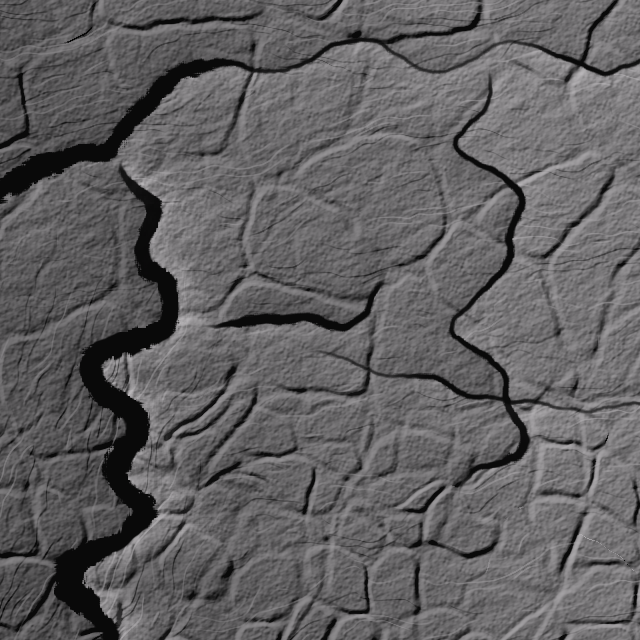
Reproduce this texture procedurally as a Shadertoy shader.

```glsl
// Weathered rock seen from above: rounded plates, thin strata and winding canyons.
// A height field of cells and terraced noise is lit from the upper left and casts
// short shadows; curved gorges with a black floor and a bright far wall are cut in.

const vec2 TO_LIGHT = vec2(-0.64, 0.77);
const vec3 STONE_TINT = vec3(1.0, 0.985, 1.0);
const float SHADOW = 0.035;

vec2 hash2(vec2 p) {
    vec3 v = fract(p.xyx * vec3(0.1031, 0.1030, 0.0973));
    v += dot(v, v.yzx + 33.33);
    return fract((v.xx + v.yz) * v.zy);
}

float noise(vec2 p) {
    vec2 i = floor(p), f = fract(p);
    f = f * f * (3.0 - 2.0 * f);
    float low = mix(hash2(i).x, hash2(i + vec2(1, 0)).x, f.x);
    float high = mix(hash2(i + vec2(0, 1)).x, hash2(i + vec2(1, 1)).x, f.x);
    return mix(low, high, f.y);
}

float fbm(vec2 p) {
    float sum = 0.0, amp = 0.5;
    for (int i = 0; i < 4; i++) {
        sum += amp * noise(p);
        p = mat2(1.6, 1.2, -1.2, 1.6) * p + 7.3;
        amp *= 0.5;
    }
    return sum;
}

vec2 warp(vec2 p, float freq, float amount) {
    return p + amount * (vec2(fbm(p * freq + 3.1), fbm(p * freq + 41.7)) - 0.47);
}

vec2 turn(vec2 p, float angle) {
    float c = cos(angle), s = sin(angle);
    return vec2(c * p.x + s * p.y, c * p.y - s * p.x);
}

// Cells with rounded corners; each plate rises from its border to its own level
float plates(vec2 p, float scale, float bevel) {
    p *= scale;
    vec2 cell = floor(p), f = fract(p), nearCell = vec2(0), nearest = vec2(9);
    for (int k = 0; k < 9; k++) {
        vec2 g = vec2(k % 3 - 1, k / 3 - 1);
        vec2 r = g + hash2(cell + g) - f;
        if (dot(r, r) < dot(nearest, nearest)) { nearest = r; nearCell = g; }
    }
    float sum = 0.0;
    for (int k = 0; k < 9; k++) {
        vec2 g = nearCell + vec2(k % 3 - 1, k / 3 - 1);
        vec2 r = g + hash2(cell + g) - f, away = r - nearest;
        if (dot(away, away) > 1e-4)
            sum += exp(-18.0 * dot(0.5 * (nearest + r), normalize(away)));
    }
    float border = -log(sum + 1e-6) / (18.0 * scale);
    float level = mix(0.25, 1.0, hash2(cell + nearCell + 17.0).y);
    return level * smoothstep(0.0, bevel, border);
}

// Noise cut into steps, so that each layer ends in a crisp ledge
float terraces(vec2 p, float steps) {
    float t = fbm(p) * steps;
    return floor(t) + smoothstep(0.0, 0.2, fract(t));
}

// Plates and strata; roughness is kept apart so that it casts no shadow
float bedrock(vec2 p) {
    vec2 q = warp(p, 6.0, 0.10);
    float lower = smoothstep(0.5, 0.32, p.y + 0.12 * noise(p * 5.0));
    float steep = smoothstep(0.42, 0.2, p.x) * smoothstep(0.7, 0.4, p.y);
    vec2 flatBed = turn(q, 0.2) * vec2(5.0, 17.0);
    vec2 steepBed = turn(q, 1.1) * vec2(4.0, 17.0);
    float h = mix(1.15, 0.7, lower) * plates(q, 5.5, 0.011);
    h += mix(0.28, 1.1, lower) * plates(q + 0.37, 12.0, 0.010);
    return h + 0.17 * mix(terraces(flatBed, 7.0), 1.4 * terraces(steepBed, 7.0), steep);
}

float roughness(vec2 p) {
    float scratches = 0.55 * fbm(turn(p, 0.5) * vec2(28.0, 60.0));
    return scratches + 0.17 * noise(turn(p, 0.4) * 220.0);
}

// Cuts a gorge along side = 0; positive side is the wall that faces the light
float carve(float shade, float side, float width, float rim) {
    vec2 slope = vec2(dFdx(side), dFdy(side)) * iResolution.y;
    float d = side / clamp(length(slope), 0.8, 2.2);
    float open = smoothstep(0.0, 0.004, width);
    float wall = smoothstep(-0.003, 0.006, d - width) * exp(-max(d - width, 0.0) / 0.035);
    float bank = exp(-max(-d - width, 0.0) / 0.03) * step(d, 0.0);
    shade += open * (rim * wall - 0.07 * bank);
    float black = 1.0 - smoothstep(width - 0.002, width + 0.002, abs(d));
    return mix(shade, SHADOW, black * open);
}

void mainImage(out vec4 fragColor, in vec2 fragCoord) {
    vec2 p = fragCoord / iResolution.y;
    vec2 reach = 0.0025 * TO_LIGHT;

    // Relief light on the slopes, then shadows cast by the taller ledges
    float ground = bedrock(p);
    float lit = ground - bedrock(p + reach) + 1.2 * (roughness(p) - roughness(p + reach));
    float drop = bedrock(p + 3.0 * reach) - ground;
    float shade = 0.335 + 0.14 * smoothstep(0.0, 1.0, 0.8 * p.x + 0.2 * p.y);
    shade += 0.06 * (fbm(p * 6.0) - 0.47);
    shade += lit > 0.0 ? 0.85 * lit / (1.0 + 2.6 * lit) : 0.85 * lit;
    shade -= 0.5 * max(drop - 0.4, 0.0);
    shade = clamp(shade, SHADOW, 0.68);

    // Gorges: the main one on the left, the upper one, a ledge, the right one, a crack
    vec2 q = warp(warp(p, 9.0, 0.04), 28.0, 0.012);
    float vary = 0.55 + 0.8 * noise(p * 10.0);
    float mainPath = 0.15 + 0.13 * q.y + 0.035 * cos(20.3 * (q.y - 0.24)) + 0.03 * cos(39.0 * (q.y - 0.67));
    float upperPath = 0.69 + 0.22 * smoothstep(-0.05, 0.42, q.x) + 0.02 * sin(25.0 * q.x);
    float ledgePath = 0.49 + 0.07 * smoothstep(0.53, 0.59, q.x) + 0.006 * sin(30.0 * q.x);
    float rightPath = 0.77 + 0.045 * sin(21.0 * q.y + 0.5) + 0.02 * sin(47.0 * q.y);
    float crackPath = 0.44 - 0.07 * smoothstep(0.45, 0.85, q.x) + 0.006 * sin(40.0 * q.x);
    float ledgeSpan = smoothstep(0.28, 0.4, p.x) * smoothstep(0.62, 0.57, p.x);
    float rightSpan = smoothstep(0.2, 0.3, p.y) * smoothstep(0.92, 0.85, p.y);
    shade = carve(shade, q.x - mainPath, 0.0175 * vary * smoothstep(0.77, 0.66, p.y), 0.22);
    shade = carve(shade, upperPath - q.y, vary * mix(0.02, 0.004, smoothstep(0.05, 0.45, p.x)), 0.12);
    shade = carve(shade, ledgePath - q.y, 0.007 * vary * ledgeSpan, 0.08);
    shade = carve(shade, q.x - rightPath, 0.0055 * vary * rightSpan, 0.07);
    shade = carve(shade, crackPath - q.y, 0.0035 * vary * smoothstep(0.4, 0.6, p.x), 0.05);

    fragColor = vec4(clamp(shade, SHADOW, 0.72) * STONE_TINT, 1.0);
}
```
